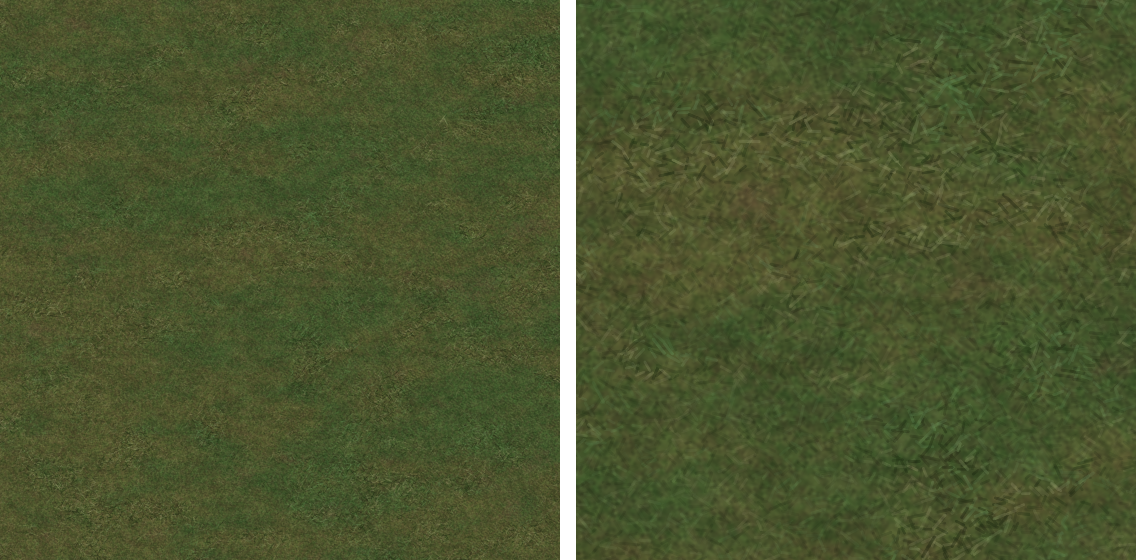
Left, the full canvas; right, a detail of the centre.
A Shadertoy shader for this texture:

```glsl
// Worn meadow turf seen from above: olive and green drifts stretched sideways,
// covered with fine grain and layers of short random blades that
// stand out in scattered clumps.

const vec3 OLIVE = vec3(0.316, 0.330, 0.174);
const vec3 GREEN = vec3(0.258, 0.328, 0.168);
const vec3 STRAW = vec3(0.480, 0.495, 0.330);
const vec3 LEAF  = vec3(0.345, 0.465, 0.280);
const vec3 SHADE = vec3(0.150, 0.190, 0.085);
const vec3 EARTH = vec3(0.380, 0.310, 0.215);

float hash(vec2 p) {
    return fract(sin(dot(p, vec2(127.1, 311.7))) * 43758.5453);
}

vec2 rotate(vec2 p, float angle) {
    float c = cos(angle);
    float s = sin(angle);
    return vec2(c * p.x - s * p.y, s * p.x + c * p.y);
}

float valueNoise(vec2 p) {
    vec2 cell = floor(p);
    vec2 f = fract(p);
    f = f * f * (3.0 - 2.0 * f);
    float low = mix(hash(cell), hash(cell + vec2(1.0, 0.0)), f.x);
    float high = mix(hash(cell + vec2(0.0, 1.0)), hash(cell + 1.0), f.x);
    return mix(low, high, f.y);
}

float fbm(vec2 p) {
    float sum = 0.0;
    float weight = 0.5;
    for (int i = 0; i < 5; i++) {
        sum += weight * valueNoise(p);
        p = rotate(p, 0.35) * 1.97 + 17.3;
        weight *= 0.5;
    }
    return sum / 0.97;
}

float segmentDistance(vec2 p, vec2 halfSpan) {
    float t = clamp(dot(p, halfSpan) / dot(halfSpan, halfSpan), -1.0, 1.0);
    return length(p - halfSpan * t);
}

// One blade per grid cell; returns its tone from -1 (dark) to 1 (light)
float bladeLayer(vec2 uv, float cells, float halfWidth, float seed, float pixel) {
    vec2 p = uv * cells;
    vec2 home = floor(p);
    float tone = 0.0;
    for (int y = -1; y <= 1; y++) {
        for (int x = -1; x <= 1; x++) {
            vec2 cell = home + vec2(x, y);
            vec2 key = cell + seed;
            vec2 center = cell + vec2(hash(key), hash(key + 41.7));
            float angle = 0.1 + 2.6 * (hash(key + 83.1) - 0.5);
            float reach = mix(0.25, 0.65, hash(key + 12.9));
            vec2 halfSpan = reach * vec2(cos(angle), sin(angle));
            float d = segmentDistance(p - center, halfSpan) / cells;
            float cover = 1.0 - smoothstep(halfWidth - 0.5 * pixel, halfWidth + 0.5 * pixel, d);
            tone = mix(tone, 2.0 * hash(key + 57.3) - 1.0, cover);
        }
    }
    return tone;
}

// Pulls the ground towards a light or dark blade colour
vec3 paintBlades(vec3 ground, vec3 light, float tone, float strength) {
    vec3 blade = tone > 0.0 ? light : SHADE;
    return mix(ground, blade, abs(tone) * strength);
}

void mainImage(out vec4 fragColor, in vec2 fragCoord) {
    vec2 uv = fragCoord / iResolution.y;
    float pixel = 1.0 / iResolution.y;

    // Broad sideways drifts broken into smaller patches, greener below
    float drift = fbm(uv * vec2(2.5, 10.0) + 3.7);
    float patches = fbm(uv * vec2(15.0, 30.0) + 31.0);
    float lushness = 0.5 * drift + 0.5 * patches - 0.06 * (uv.y - 0.5);
    float green = smoothstep(0.36, 0.68, lushness);
    vec3 color = mix(OLIVE, GREEN, green);

    // Soft mottling and rare bare earth
    float mottle = fbm(uv * vec2(38.0, 62.0) + 9.0) - 0.5;
    color *= 1.0 + 0.28 * mottle;
    float bare = smoothstep(0.66, 0.82, fbm(uv * vec2(14.0, 22.0) + 71.0));
    color = mix(color, EARTH, 0.35 * bare);

    // Blades, strongest inside small ragged clumps
    float clump = smoothstep(0.44, 0.72, fbm(uv * vec2(13.0, 22.0) + 53.0));
    float strength = mix(0.22, 0.54, clump);
    float leafy = smoothstep(0.35, 0.70, valueNoise(rotate(uv, 0.5) * 42.0) * 0.6 + 0.4 * green);
    vec3 light = mix(STRAW, LEAF, leafy);
    for (int i = 0; i < 4; i++) {
        float layer = float(i);
        float cells = 165.0 - 24.0 * layer;
        float halfWidth = 0.0008 + 0.00005 * layer;
        float tone = bladeLayer(uv, cells, halfWidth, 19.0 * layer, pixel);
        color = paintBlades(color, light, tone, strength);
    }

    // Fine grain in brightness and a little in hue
    float grain = valueNoise(rotate(uv, 0.6) * 430.0) - 0.5;
    float tint = valueNoise(rotate(uv, 1.1) * 230.0 + 7.0) - 0.5;
    color *= 1.0 + 0.30 * grain;
    color += tint * vec3(0.045, -0.010, 0.018);

    fragColor = vec4(clamp(color, 0.0, 1.0), 1.0);
}
```
